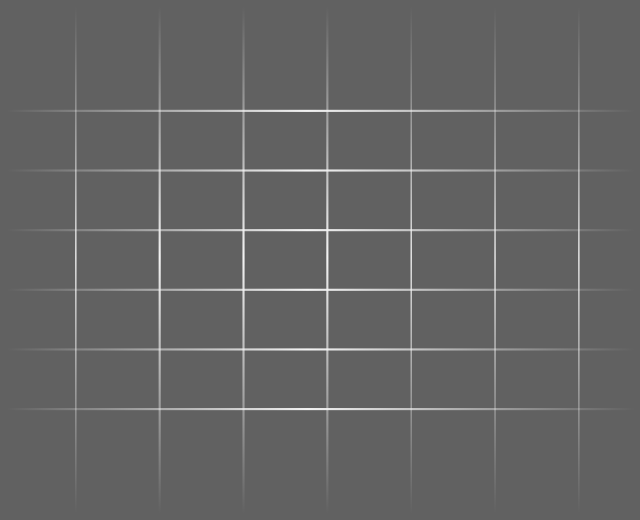
This pattern is drawn by a WebGL 2 fragment shader. Its source:

```glsl
#version 300 es
precision highp float;

uniform vec2 u_resolution;
out vec4 fragColor;

#define COUNT vec2(7.0, 6.0)         // columns, rows
#define FIRST vec2(0.1185, 0.2133)   // first column and row
#define PITCH vec2(0.1310, 0.1147)   // spacing of columns and rows
#define WIDE 0.0041                  // line widths, in canvas heights
#define THIN 0.0026
#define PEAK vec2(0.480, 0.505)      // brightest point along each axis
#define FADE_START vec2(0.010, 0.012)
#define FADE_END vec2(0.992, 0.988)
#define GROUND vec3(0.380)
#define GLOW vec3(0.950)

// Coverage of a line, smoothed over one pixel
float lineCoverage(float dist, float width) {
    float pixel = 1.0 / u_resolution.y;
    float coverage = clamp((0.5 * width - dist) / pixel + 0.5, 0.0, 1.0);
    return min(coverage, width / pixel);
}

// Rises from the start to the peak and falls to the end, on both axes
vec2 fadeAlong(vec2 p) {
    vec2 rise = (p - FADE_START) / (PEAK - FADE_START);
    vec2 fall = (FADE_END - p) / (FADE_END - PEAK);
    return clamp(min(rise, fall), 0.0, 1.0);
}

void main() {
    vec2 p = gl_FragCoord.xy / u_resolution;
    float aspect = u_resolution.x / u_resolution.y;

    // Nearest column and row, limited to the finite grid
    vec2 index = clamp(floor((p - FIRST) / PITCH + 0.5), vec2(0.0), COUNT - 1.0);
    vec2 dist = abs(p - FIRST - index * PITCH) * vec2(aspect, 1.0);

    // Three columns left of the middle are heavier
    float columnWidth = abs(index.x - 2.0) < 1.5 ? WIDE : THIN;

    // Columns fade vertically, rows fade horizontally
    vec2 fade = fadeAlong(p);
    float column = lineCoverage(dist.x, columnWidth) * fade.y;
    float row = lineCoverage(dist.y, WIDE) * fade.x;

    // Screen blend makes the crossings glow
    float light = 1.0 - (1.0 - column) * (1.0 - row);
    fragColor = vec4(mix(GROUND, GLOW, light), 1.0);
}
```
